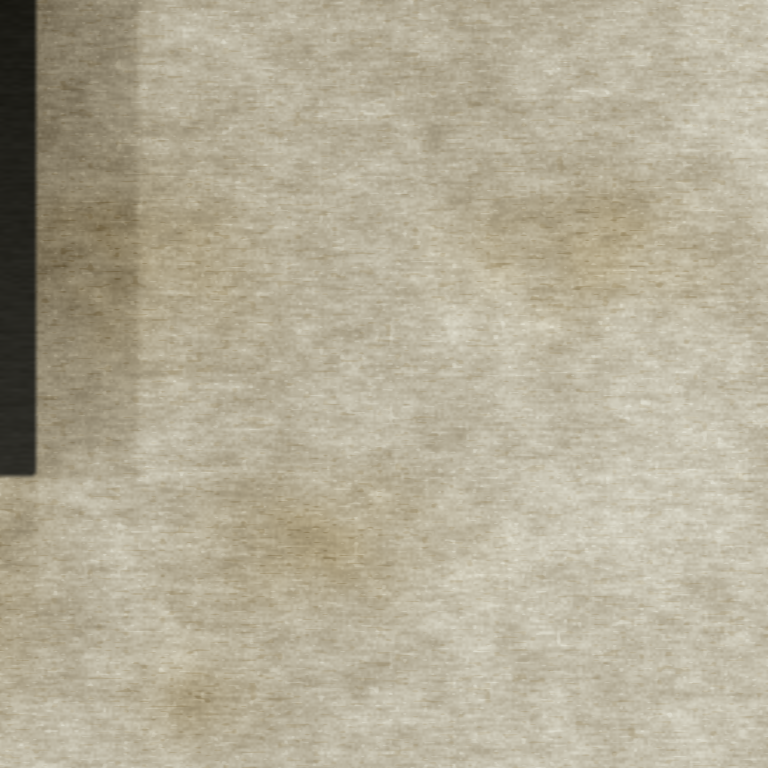
Write a WebGL 2 fragment shader that draws this texture.

```glsl
#version 300 es
precision highp float;
// Aged linen paper: a beige tone ramp driven by cloudy warm stains, crisp
// horizontal fibres and small flecks. A dark rounded bar at the upper left
// lies over a wider translucent shadow panel.

uniform vec2 u_resolution;
out vec4 fragColor;

const vec3 UMBER = vec3(0.47, 0.43, 0.345);
const vec3 SAND  = vec3(0.67, 0.635, 0.545);
const vec3 CREAM = vec3(0.78, 0.76, 0.69);
const vec3 BAR_COLOR = vec3(0.145, 0.142, 0.120);
const vec3 STAIN_TINT = vec3(0.012, -0.004, -0.038);

const float BASE_TONE = 0.729;
const float CLOUD_DEPTH = 0.12;
const float MOTTLE_DEPTH = 0.13;
const float FIBRE_DEPTH = 0.12;
const float GRAIN_DEPTH = 0.05;
const float FLECK_DEPTH = 0.085;
const float GLINT_DEPTH = 0.05;
const float SHADOW_DEPTH = 0.18;

const vec2 BAR_CORNER = vec2(0.047, 0.380);     // lower right corner
const vec2 SHADOW_CORNER = vec2(0.181, 0.380);
const vec2 TRAIL_CORNER = vec2(0.047, 0.255);
const float CORNER_RADIUS = 0.008;

float hash(vec2 p) {
    vec3 q = fract(vec3(p.xyx) * 0.1031);
    q += dot(q, q.yzx + 33.33);
    return fract((q.x + q.y) * q.z);
}

float noise(vec2 p) {
    vec2 cell = floor(p), f = fract(p);
    f = f * f * (3.0 - 2.0 * f);
    float low = mix(hash(cell), hash(cell + vec2(1, 0)), f.x);
    float high = mix(hash(cell + vec2(0, 1)), hash(cell + vec2(1, 1)), f.x);
    return mix(low, high, f.y);
}

// Layered noise, centred on zero
float fbm(vec2 p) {
    float sum = 0.0, amplitude = 0.5;
    for (int i = 0; i < 4; i++) {
        sum += amplitude * (noise(p) - 0.5);
        p = mat2(1.6, 1.2, -1.2, 1.6) * p + 17.3;
        amplitude *= 0.55;
    }
    return sum;
}

// Coverage of a panel that runs off the canvas at the left and top
float panel(vec2 uv, vec2 corner, float radius, float blur) {
    vec2 d = vec2(uv.x - corner.x, corner.y - uv.y) + radius;
    float dist = length(max(d, 0.0)) + min(max(d.x, d.y), 0.0) - radius;
    return 1.0 - smoothstep(-blur, blur, dist);
}

// Soft patch of light or stain, 1 at its centre
float patchAt(vec2 uv, vec2 centre, vec2 size) {
    vec2 d = (uv - centre) / size;
    return exp(-dot(d, d));
}

// Horizontal threads of several lengths, centred on zero
float fibres(vec2 uv) {
    float sum = 0.30 * noise(uv * vec2(32.0, 256.0));
    sum += 0.45 * noise(uv * vec2(95.0, 250.0) + 41.0);
    sum += 0.25 * noise(uv * vec2(10.0, 220.0) + 83.0);
    return sum - 0.5;
}

// Strength of the brown stains, broken up by noise
float stainAmount(vec2 uv) {
    float stain = patchAt(uv, vec2(0.42, 0.29), vec2(0.17, 0.08));
    stain += patchAt(uv, vec2(0.76, 0.66), vec2(0.17, 0.09));
    stain += 0.9 * patchAt(uv, vec2(0.18, 0.65), vec2(0.15, 0.12));
    stain += 0.7 * patchAt(uv, vec2(0.25, 0.10), vec2(0.08, 0.07));
    stain += 0.6 * patchAt(uv, vec2(0.00, 0.26), vec2(0.07, 0.16));
    return clamp(stain * (0.85 + 1.6 * fbm(uv * 14.0 + 5.0)), 0.0, 1.0);
}

// Broad light across the sheet
float sheetLight(vec2 uv) {
    float light = 0.035 * (uv.x - 0.5) - 0.035 * (uv.y - 0.5);
    light += 0.030 * patchAt(uv, vec2(0.82, 0.38), vec2(0.22, 0.18));
    light += 0.040 * patchAt(uv, vec2(0.98, 0.92), vec2(0.13, 0.20));
    return light + 0.020 * patchAt(uv, vec2(0.46, 0.62), vec2(0.16, 0.13));
}

vec3 paperColor(float tone) {
    vec3 color = mix(UMBER, SAND, clamp((tone - 0.47) / 0.20, -1.0, 1.0));
    return mix(color, CREAM, clamp((tone - 0.67) / 0.11, 0.0, 1.8));
}

void main() {
    vec2 uv = gl_FragCoord.xy / u_resolution;
    float threads = fibres(uv);
    float grain = noise(uv * vec2(250.0, 256.0) + 11.0) - 0.5;
    float stain = stainAmount(uv);

    // Clouds, mottling and weave
    float tone = BASE_TONE + sheetLight(uv) - 0.058 * stain;
    tone += CLOUD_DEPTH * fbm(uv * 7.0 + 3.7);
    tone += MOTTLE_DEPTH * fbm(uv * vec2(30.0, 42.0) + 9.1);
    tone += FIBRE_DEPTH * threads + GRAIN_DEPTH * grain;

    // Short dark flecks, denser on stains, and pale glints
    float fleck = smoothstep(0.72, 0.98, noise(uv * vec2(85.0, 300.0) + 129.0));
    float glint = smoothstep(0.76, 0.98, noise(uv * vec2(110.0, 270.0) + 211.0));
    tone += GLINT_DEPTH * glint - FLECK_DEPTH * fleck * mix(0.45, 1.0, stain);

    // Translucent shadow, deepest beside the bar, and a faint trail
    float shadow = panel(uv, SHADOW_CORNER, CORNER_RADIUS, 0.010);
    float fade = mix(0.55, 1.0, smoothstep(0.38, 0.68, uv.y));
    float across = mix(1.25, 0.55, clamp(uv.x / SHADOW_CORNER.x, 0.0, 1.0));
    tone -= SHADOW_DEPTH * shadow * fade * across;
    tone -= 0.045 * panel(uv, TRAIL_CORNER, CORNER_RADIUS, 0.008) * (1.0 - shadow);
    vec3 color = paperColor(tone) + STAIN_TINT * (stain + 0.5 * fleck);

    // Dark bar, faintly woven and a little lighter at its foot
    float bar = panel(uv, BAR_CORNER, CORNER_RADIUS, 0.0045);
    vec3 ink = BAR_COLOR + 0.05 * threads + 0.12 * (0.65 - uv.y);
    fragColor = vec4(mix(color, ink, bar), 1.0);
}
```
